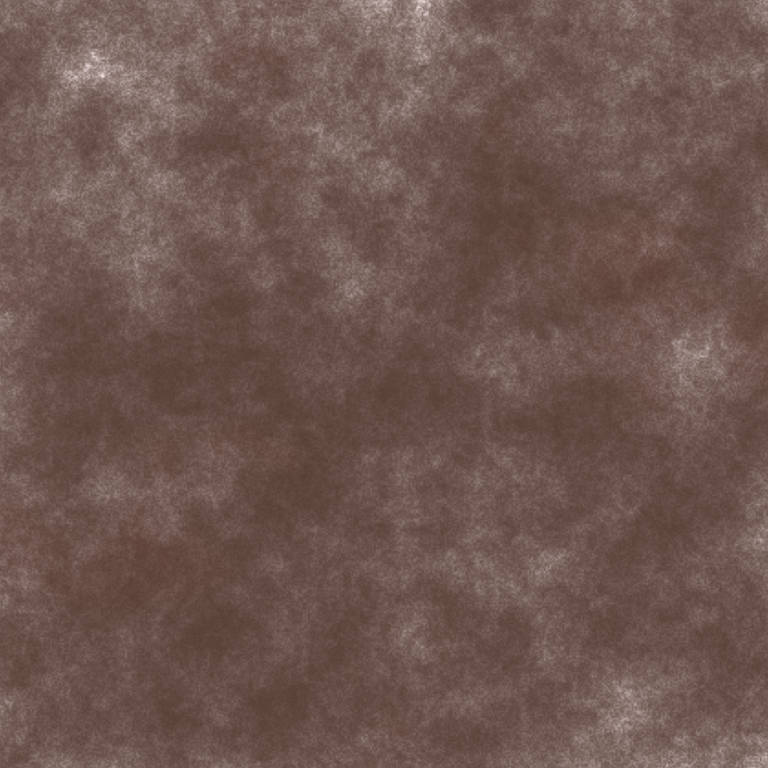
Give the GLSL for this texture, as a Shadertoy shader.

```glsl
float hash(vec2 cell) {
    uvec2 q = uvec2(ivec2(cell)) * uvec2(1597334677u, 3812015801u);
    uint n = (q.x ^ q.y) * 1597334677u;
    n = (n ^ (n >> 15)) * 2246822519u;
    return float((n ^ (n >> 13)) & 65535u) / 65535.0;
}

float valueNoise(vec2 p) {
    vec2 cell = floor(p);
    vec2 f = fract(p);
    vec2 w = f * f * (3.0 - 2.0 * f);
    float bottom = mix(hash(cell), hash(cell + vec2(1, 0)), w.x);
    float top = mix(hash(cell + vec2(0, 1)), hash(cell + vec2(1, 1)), w.x);
    return mix(bottom, top, w.y);
}

// Axis-aligned octaves, normalised to 0..1
float fbm(vec2 p, int octaves, float gain) {
    float sum = 0.0, total = 0.0, amplitude = 1.0;
    for (int i = 0; i < octaves; i++) {
        sum += amplitude * valueNoise(p);
        total += amplitude;
        amplitude *= gain;
        p = p * 2.0 + vec2(17.3, 9.1);
    }
    return sum / total;
}

// Pale wear that fades inwards from the canvas border
float borderWear(vec2 uv, float width) {
    vec2 inset = min(uv, 1.0 - uv);
    return exp(-inset.x / width) + exp(-inset.y / width);
}

vec3 leatherColor(float exposure, float redness) {
    const vec3 deepBrown = vec3(0.315, 0.218, 0.181);
    const vec3 paleDust = vec3(0.115, 0.122, 0.129);
    const vec3 rustShift = vec3(0.016, -0.005, -0.008);
    return deepBrown + paleDust * exp(exposure) + rustShift * redness;
}

void mainImage(out vec4 fragColor, in vec2 fragCoord) {
    vec2 uv = fragCoord / iResolution.xy;
    vec2 p = fragCoord / iResolution.y;

    // Slight warp makes the mottling wispy
    vec2 warp = vec2(fbm(p * 20.0 + 31.0, 3, 0.6), fbm(p * 20.0 + 67.0, 3, 0.6)) - 0.5;
    vec2 q = p + 0.012 * warp;

    // Broad stains, cloudy mottling and fine grain
    float stains = fbm(q * 2.7 + 5.0, 3, 0.8) - 0.5;
    float mottling = fbm(q * 11.0 + 43.0, 6, 0.82) - 0.5;
    float grain = valueNoise(p * 420.0 + 11.0) - 0.5;
    float wear = borderWear(uv, 0.045) * (0.6 + 0.7 * fbm(q * 6.0 + 83.0, 3, 0.6));

    float exposure = 1.8 * stains + 3.0 * mottling + 0.6 * grain + 0.38 * wear - 0.08;

    // Rusty tint gathers in the darker stains
    float rust = smoothstep(0.5, 0.85, fbm(q * 3.5 + 101.0, 4, 0.7));
    rust *= 1.0 - smoothstep(-0.3, 0.7, exposure);

    fragColor = vec4(leatherColor(exposure, rust), 1.0);
}
```
